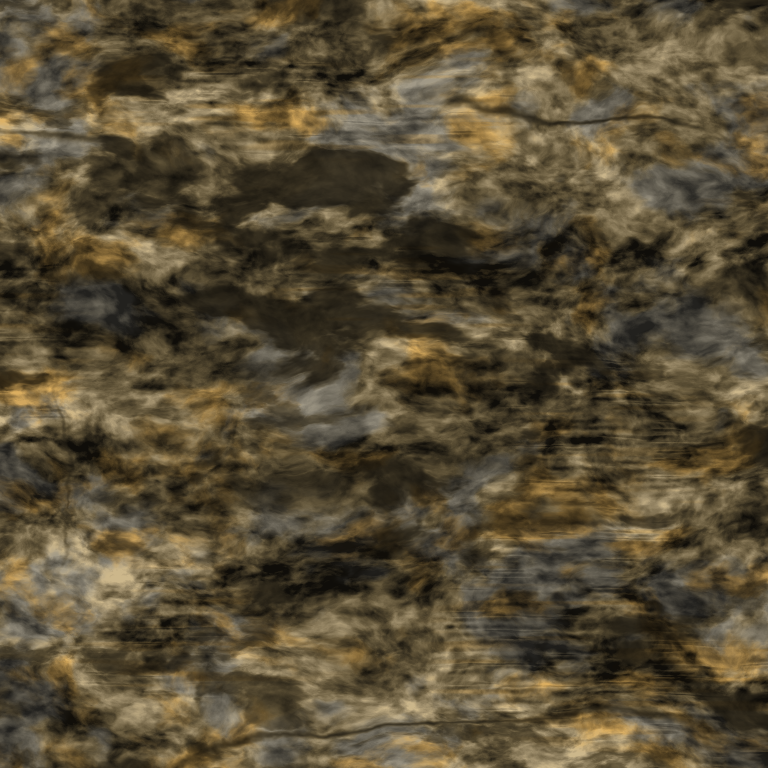
This texture is drawn by a Shadertoy shader. Its source:

```glsl
// Weathered sedimentary cliff: warped, horizontally stretched noise forms a
// height field that is lit from the upper left, then broken up by cracks, pits
// and thin bedding lines, and tinted with ochre rust and blue-grey mineral.

float hash(vec2 p) {
    return fract(sin(dot(p, vec2(127.1, 311.7))) * 43758.5453);
}

float noise(vec2 p) {
    vec2 i = floor(p), f = fract(p);
    f = f * f * (3.0 - 2.0 * f);
    return mix(mix(hash(i), hash(i + vec2(1, 0)), f.x),
               mix(hash(i + vec2(0, 1)), hash(i + vec2(1, 1)), f.x), f.y);
}

float fbm(vec2 p) {
    float sum = 0.0, amp = 0.5;
    for (int i = 0; i < 6; i++) {
        sum += amp * noise(p);
        p = mat2(1.6, 1.2, -1.2, 1.6) * p + 17.3;
        amp *= 0.5;
    }
    return sum;
}

// Distance to the nearest scattered point: creased, blocky lumps
float blocks(vec2 p) {
    vec2 cell = floor(p);
    float nearest = 4.0;
    for (int y = -1; y <= 1; y++)
    for (int x = -1; x <= 1; x++) {
        vec2 c = cell + vec2(x, y);
        vec2 d = c + vec2(hash(c), hash(c + 41.7)) - p;
        nearest = min(nearest, dot(d, d));
    }
    return sqrt(nearest);
}

// Rock height: rugged strata with angular blocks standing out in places
float relief(vec2 p) {
    float blocky = smoothstep(0.4, 0.7, noise(p * vec2(4.0, 5.0) + 8.0));
    return fbm(p * vec2(5.0, 10.0)) - 0.4 * blocky * blocks(p * vec2(7.0, 10.0));
}

// Thin dark line along the middle contour of a noise field
float crack(vec2 p, float width) {
    float line = 1.0 - smoothstep(0.0, width, abs(noise(p) - 0.5));
    return line * smoothstep(0.5, 0.75, noise(p * 0.9 + 31.0));
}

void mainImage(out vec4 fragColor, in vec2 fragCoord) {
    vec2 uv = fragCoord / iResolution.xy;
    vec2 warp = vec2(fbm(uv * vec2(6.0, 9.0)), fbm(uv * vec2(6.0, 9.0) + 50.0)) - 0.5;
    vec2 p = uv + warp * vec2(0.12, 0.07);

    // Broad strata and slope lighting
    float height = relief(p);
    float slope = height - relief(p + vec2(-0.003, 0.004));
    float strata = noise(p * vec2(1.6, 6.0) + 3.0);
    float tone = 0.42 + 0.75 * (fbm(p * vec2(5.0, 12.0) + 70.0) - 0.5);
    tone += 0.16 * (strata - 0.5) + 2.3 * slope;

    // Grit and fine horizontal bedding
    float grit = fbm(uv * vec2(50.0, 75.0) + warp * 4.0);
    float bedding = noise(vec2(uv.x * 15.0, (uv.y + warp.y * 0.02) * 210.0));
    float bedded = smoothstep(0.42, 0.68, noise(p * vec2(4.0, 8.0) + 23.0));
    tone += 0.7 * (grit - 0.5);
    tone += 0.24 * bedded * (bedding - 0.5);
    tone -= 0.16 * bedded * smoothstep(0.78, 0.95, bedding);

    // Pale worn faces
    float worn = smoothstep(0.53, 0.72, fbm(p * vec2(9.0, 15.0) + 90.0));
    tone += 0.16 * worn * (0.4 + grit);

    // Pitted hollows, ledge cracks and a few upright fractures
    float pits = smoothstep(0.53, 0.67, fbm(p * vec2(14.0, 30.0) + 11.0));
    pits *= smoothstep(0.35, 0.7, noise(p * vec2(3.0, 7.0) + 60.0));
    float hollow = smoothstep(0.62, 0.7, fbm(p * vec2(6.0, 13.0) + 140.0));
    float ledge = crack(p * vec2(2.5, 9.0) + 5.0, 0.05);
    float fracture = crack(p * vec2(7.0, 2.5) + 19.0, 0.035);
    float shadow = max(max(0.6 * pits, 0.85 * hollow), max(0.75 * ledge, 0.65 * fracture));
    tone = mix(tone, 0.09 + 0.1 * grit, shadow);
    tone = clamp(tone, 0.06, 0.8);

    // Olive brown shadows to buff highlights
    vec3 color = tone * mix(vec3(1.0, 0.865, 0.575), vec3(1.0, 0.895, 0.68),
                            smoothstep(0.3, 0.65, tone));

    // Blue-grey mineral in slanting smears
    vec2 slant = vec2(p.x + p.y, p.y - 0.5 * p.x);
    float mineral = smoothstep(0.5, 0.66, fbm(slant * vec2(8.0, 13.0) + 33.0));
    vec3 slate = (0.14 + 0.55 * tone) * vec3(0.96, 0.95, 0.9);
    color = mix(color, slate, 0.7 * mineral * (1.0 - shadow));

    // Ochre rust in blotches and along the bedding
    float rust = smoothstep(0.5, 0.72, fbm(p * vec2(13.0, 20.0) + 120.0));
    rust += 0.5 * bedded * smoothstep(0.6, 0.9, noise(uv * vec2(11.0, 130.0) + 7.0));
    color = mix(color, tone * vec3(1.13, 0.85, 0.38), 0.7 * min(rust, 1.0));

    fragColor = vec4(color, 1.0);
}
```
